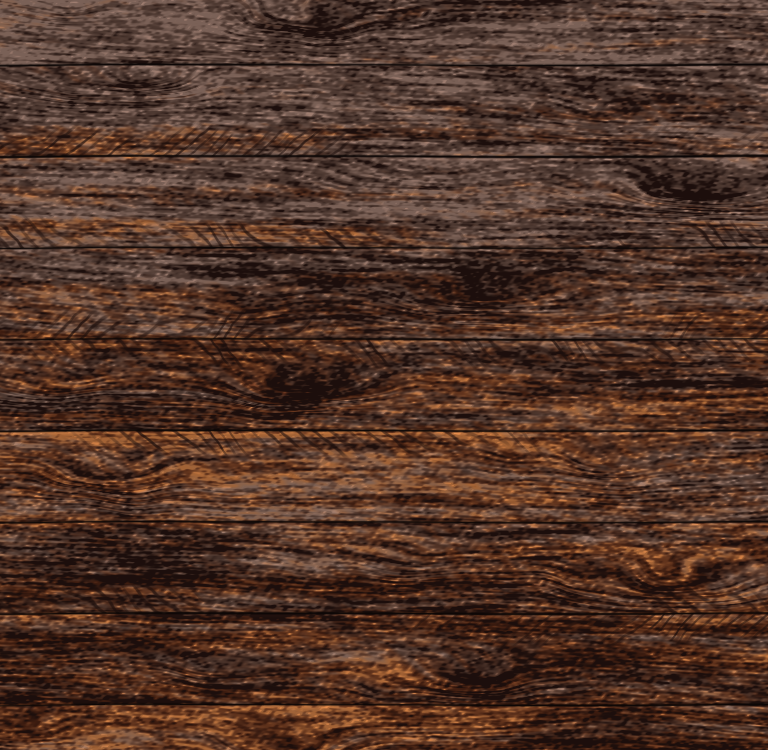
This texture is drawn by a Shadertoy shader. Its source:

```glsl
// Dark stained wooden planks with raised grain, knots, saw marks and thin black seams.

// Layout, in canvas heights
const float PLANK_HEIGHT = 0.1219;
const float FIRST_SEAM   = 0.060;
const float SEAM_WIDTH   = 0.0009;
const vec2  KNOT_SIZE    = vec2(0.105, 0.030);
const float KNOT_BULGE   = 0.046;
const float SAW_SPACING  = 0.018;

// Strengths
const float FIBRE_GAIN = 0.72;
const float VEIN_GAIN  = 0.42;
const float BROAD_GAIN = 0.26;
const float PIT_GAIN   = 0.66;
const float RING_GAIN  = 0.17;
const float CLOUD_GAIN = 0.42;
const float SAW_DEPTH  = 0.75;
const float KNOT_DEPTH = 0.36;
const float GLINT      = 0.30;

// Stain colours
const vec3 SEAM  = vec3(0.045, 0.025, 0.022);
const vec3 CHAR  = vec3(0.11, 0.056, 0.046);
const vec3 BROWN = vec3(0.24, 0.11, 0.06);
const vec3 RUST  = vec3(0.38, 0.20, 0.11);
const vec3 HONEY = vec3(0.64, 0.39, 0.21);
const vec3 UMBER = vec3(0.30, 0.22, 0.19);
const vec3 ASH   = vec3(0.48, 0.38, 0.34);

float hash(vec2 p) {
    return fract(sin(dot(p, vec2(12.9898, 78.233))) * 43758.5453);
}

float noise(vec2 p) {
    vec2 i = floor(p), f = fract(p);
    f = f * f * (3.0 - 2.0 * f);
    return mix(mix(hash(i), hash(i + vec2(1, 0)), f.x),
               mix(hash(i + vec2(0, 1)), hash(i + vec2(1, 1)), f.x), f.y);
}

// Warm and weathered stain ramps, both driven by tone
vec3 warmStain(float t) {
    vec3 c = mix(CHAR, BROWN, smoothstep(0.04, 0.38, t));
    c = mix(c, RUST, smoothstep(0.34, 0.65, t));
    return mix(c, HONEY, smoothstep(0.62, 1.05, t));
}

vec3 greyStain(float t) {
    vec3 c = mix(CHAR, UMBER, smoothstep(0.02, 0.48, t));
    return mix(c, ASH, smoothstep(0.45, 0.92, t));
}

// Slanted cuts along one edge of a plank: x is the cut, y the zone they lie in
vec2 sawMarks(vec2 p, float across, float row) {
    float side = step(0.6, hash(vec2(row, 8.0)));
    float edge = mix(across, 1.0 - across, side);
    float lean = hash(vec2(row, 5.0)) < 0.5 ? -1.2 : 1.2;
    float s = (p.x + lean * p.y) / (SAW_SPACING * mix(0.7, 1.7, hash(vec2(row, 3.0))));
    s += 2.2 * noise(vec2(p.x * 15.0, row * 7.0)) + 0.2 * noise(p * 90.0);
    float cut = 1.0 - smoothstep(0.05, 0.22, abs(fract(s) - 0.5));
    cut *= mix(0.3, 1.0, hash(vec2(floor(s), row)));
    float reach = 0.16 + 0.32 * noise(vec2(p.x * 22.0, row * 3.1));
    float patches = smoothstep(0.28, 0.62, noise(vec2(p.x * 5.0, row * 9.7)));
    float zone = patches * (1.0 - smoothstep(reach * 0.6, reach, edge));
    return vec2(cut * zone, zone);
}

void mainImage(out vec4 fragColor, in vec2 fragCoord) {
    vec2 p = fragCoord / iResolution.y;
    float pixel = 1.0 / iResolution.y;

    // Plank index and position across it
    float wobble = 0.002 * (noise(vec2(p.x * 6.0, 2.0)) - 0.5);
    float y = (p.y + wobble - FIRST_SEAM) / PLANK_HEIGHT;
    float row = floor(y);
    float across = fract(y);
    vec2 shift = vec2(row * 17.3, row * 31.7);

    // Grain height, lifted into closed rings around a large and a small knot
    float grain = p.y + 0.018 * noise(p * vec2(4.0, 16.0) + shift);
    float knotShade = 0.0;
    for (int k = 0; k < 2; k++) {
        float kf = float(k);
        float kx = fract(0.63 + 0.256 * row + 0.66 * kf);
        float ky = mix(0.2, 0.8, hash(vec2(row, kf + 11.0)));
        float weight = mix(0.65, 1.0, hash(vec2(row, kf + 21.0))) - 0.4 * kf;
        vec2 d = (p - vec2(kx, FIRST_SEAM + (row + ky) * PLANK_HEIGHT)) / KNOT_SIZE;
        d += 0.7 * (vec2(noise(p * 14.0 + shift), noise(p * 14.0 - shift)) - 0.5);
        grain += KNOT_BULGE * weight * exp(-dot(d, d));
        vec2 core = d * vec2(1.6, 0.7);
        knotShade += weight * exp(-1.8 * dot(core, core));
    }
    knotShade = min(knotShade, 1.0);

    // Layers of grain; skewed cells keep the finest ones from lining up
    float fibre = noise(vec2(p.x * 26.0 + grain * 147.0, grain * 300.0) + shift);
    float vein  = noise(vec2(p.x * 6.0 + grain * 41.0, grain * 125.0) + shift);
    float broad = noise(vec2(p.x * 2.5, grain * 40.0) + shift);
    float pits  = noise(vec2(p.x * 165.0 - p.y * 121.0, p.y * 330.0 + p.x * 31.0));
    float sheen = noise(vec2(p.x * 75.0 + p.y * 83.0, grain * 220.0) - shift);
    float cloud = noise(p * vec2(4.0, 9.0) + shift);
    float ringPatch = smoothstep(0.40, 0.75, noise(p * vec2(3.0, 14.0) - shift));
    float rings = smoothstep(0.2, 0.95, sin(grain * 560.0 + 7.0 * broad));

    float tone = 0.56 + FIBRE_GAIN * (fibre - 0.5) + VEIN_GAIN * (vein - 0.5)
               + BROAD_GAIN * (broad - 0.5) + PIT_GAIN * (pits - 0.5);
    tone -= RING_GAIN * rings * min(ringPatch + 1.3 * knotShade, 1.3);
    tone += 0.12 * (hash(vec2(row, 1.0)) - 0.5) + 0.20 * (p.y - 0.5);
    tone += CLOUD_GAIN * (cloud - 0.5) - KNOT_DEPTH * knotShade;

    // Warm wood shows low down, in thin streaks and between the saw cuts
    vec2 saw = sawMarks(p, across, row);
    float streak = noise(vec2(p.x * 3.5, grain * 75.0) + shift + 50.0);
    float middle = exp(-pow((p.y - 0.45) / 0.13, 2.0));
    float warmth = 0.41 + 0.85 * (streak - 0.5) + 0.80 * (0.45 - p.y)
                 + 0.12 * middle - 0.60 * (sheen - 0.5) + 0.25 * saw.y;
    warmth = smoothstep(0.0, 1.0, warmth);
    tone += 0.20 * middle * (warmth - 0.35) + 0.08 * saw.y;
    vec3 color = mix(greyStain(tone), warmStain(tone), warmth);
    color = mix(color, CHAR, SAW_DEPTH * saw.x);

    // Small glints on the raised fibres
    float glint = smoothstep(0.70, 1.0, pits) * smoothstep(0.35, 0.80, fibre);
    color *= 1.0 + GLINT * glint;

    // Dark joint with a faint worn rim on the plank below it
    float fromSeam = min(across, 1.0 - across) * PLANK_HEIGHT;
    float rim = 1.0 - smoothstep(0.002, 0.007, (1.0 - across) * PLANK_HEIGHT);
    color *= 1.0 + 0.20 * rim;
    float width = SEAM_WIDTH * mix(0.6, 1.7, noise(vec2(p.x * 4.0, floor(y + 0.5) * 5.3)));
    color *= mix(0.70, 1.0, smoothstep(0.0, 0.004, fromSeam));
    color = mix(SEAM, color, smoothstep(width - pixel, width + pixel, fromSeam));

    fragColor = vec4(color, 1.0);
}
```
